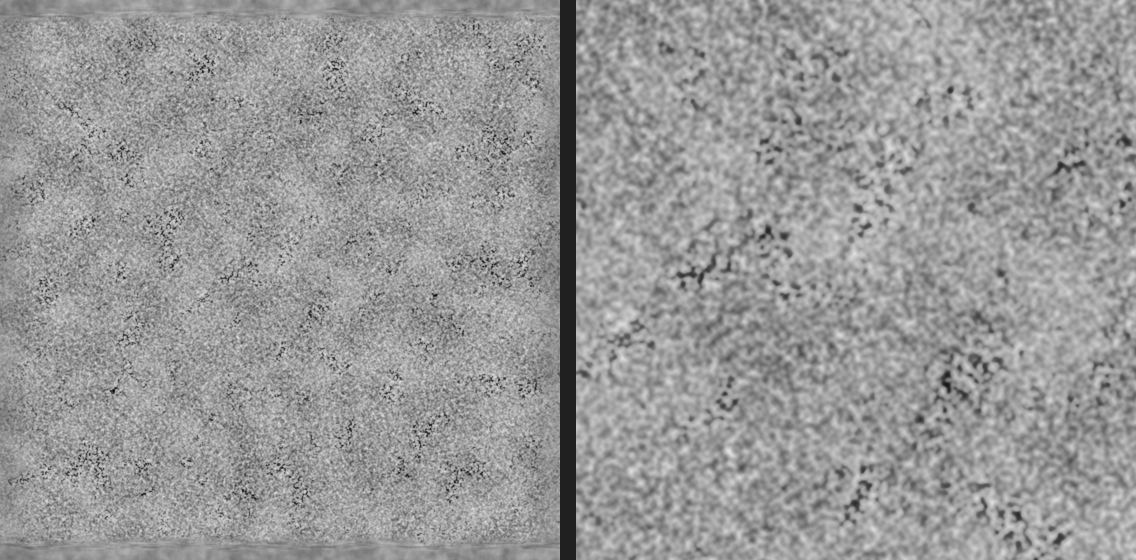
Left: the whole. Right: its middle third, enlarged.
A WebGL 1 fragment shader for this texture:

```glsl
precision highp float;

uniform vec2 u_resolution;

// Tone
const float BASE_GRAY = 0.611;
const float CLOUD_AMOUNT = 0.105;
const float GRAIN_AMOUNT = 0.195;
const float FLECK_AMOUNT = 0.24;
const float STREAK_AMOUNT = 0.17;
const float SIDE_SHADE = 0.05;
const float BAND_SHADE = 0.04;

// Feature frequencies, in cells per canvas
const float CLOUD_FREQ = 11.0;
const float PATCH_FREQ = 14.0;
const float COARSE_GRAIN_FREQ = 137.0;
const float FINE_GRAIN_FREQ = 243.0;
const float BLUR_FREQ = 34.0;
const vec2 STREAK_FREQ = vec2(26.0, 150.0);

// Edge zones, as fractions of the canvas
const float BAND_HEIGHT = 0.036;
const float BAND_FADE = 0.028;
const float SIDE_WIDTH = 0.075;

const float TAU = 6.28318;
const mat2 OCTAVE_TURN = mat2(0.8, 0.6, -0.6, 0.8);

vec2 gradientAt(vec2 cell) {
    vec3 q = fract(cell.xyx * vec3(0.1031, 0.1030, 0.0973));
    q += dot(q, q.yzx + 33.33);
    float angle = TAU * fract((q.x + q.y) * q.z);
    return vec2(cos(angle), sin(angle));
}

float gradientNoise(vec2 p) {
    vec2 cell = floor(p);
    vec2 f = p - cell;
    vec2 blend = f * f * f * (f * (f * 6.0 - 15.0) + 10.0);
    float a = dot(gradientAt(cell), f);
    float b = dot(gradientAt(cell + vec2(1.0, 0.0)), f - vec2(1.0, 0.0));
    float c = dot(gradientAt(cell + vec2(0.0, 1.0)), f - vec2(0.0, 1.0));
    float d = dot(gradientAt(cell + 1.0), f - 1.0);
    return mix(mix(a, b, blend.x), mix(c, d, blend.x), blend.y);
}

float fractalNoise(vec2 p) {
    float sum = 0.0;
    float amplitude = 1.0;
    for (int i = 0; i < 4; i++) {
        sum += amplitude * gradientNoise(p);
        p = OCTAVE_TURN * p * 2.03 + 17.3;
        amplitude *= 0.75;
    }
    return sum;
}

void main() {
    vec2 uv = gl_FragCoord.xy / u_resolution;

    // Soft mottling and the patches where dark flecks gather
    float cloud = fractalNoise(uv * CLOUD_FREQ + 5.7);
    float patches = fractalNoise(uv * PATCH_FREQ + 61.2);
    float fleckZone = smoothstep(0.05, 0.75, patches);

    // Crisp grain on two turned lattices
    float grain = gradientNoise(OCTAVE_TURN * uv * COARSE_GRAIN_FREQ + 200.0)
                + gradientNoise(uv * OCTAVE_TURN * FINE_GRAIN_FREQ + 400.0);
    float grainContrast = clamp(1.0 + 0.6 * abs(patches) - 0.35 * cloud, 0.6, 1.6);
    float flecks = fleckZone * smoothstep(0.0, 0.55, -grain);

    // Wavering edge zones
    float waver = 0.012 * gradientNoise(uv * 23.0 + 90.0);
    float edgeY = min(uv.y, 1.0 - uv.y) + waver;
    float edgeX = min(uv.x, 1.0 - uv.x) + waver;
    float band = 1.0 - smoothstep(BAND_HEIGHT - 0.5 * BAND_FADE,
                                  BAND_HEIGHT + 0.5 * BAND_FADE, edgeY);
    float side = 1.0 - smoothstep(0.0, SIDE_WIDTH, edgeX);

    // Grainy interior, softened towards the sides
    float interior = GRAIN_AMOUNT * grain * grainContrast - FLECK_AMOUNT * flecks;
    interior *= 1.0 - 0.45 * side;

    // Smeared bands: flat streaks inside, blurred blotches at the rim
    float streaks = gradientNoise(uv * STREAK_FREQ + 31.0)
                  + 0.6 * gradientNoise(uv * STREAK_FREQ * 1.9 + 77.0);
    float blotches = gradientNoise(uv * BLUR_FREQ + 12.0)
                   + 0.5 * gradientNoise(uv * BLUR_FREQ * 2.3 + 48.0);
    float rim = 1.0 - smoothstep(0.012, 0.026, edgeY);
    float smear = STREAK_AMOUNT * mix(streaks, 0.8 * blotches, rim)
                + 0.12 * GRAIN_AMOUNT * grain - BAND_SHADE;

    float gray = BASE_GRAY + CLOUD_AMOUNT * cloud - SIDE_SHADE * side
               + mix(interior, smear, band);
    gl_FragColor = vec4(vec3(clamp(gray, 0.0, 1.0)), 1.0);
}
```
